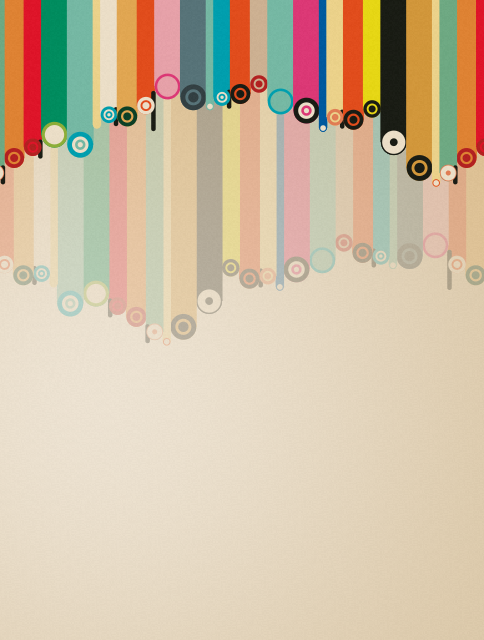
Reproduce this background procedurally as a Shadertoy shader.

```glsl
const float SCENE_WIDTH = 582.0;   // scene units across the canvas
const float PERIOD = 544.0;        // width of one run of stripes
const float FIRST_EDGE = 5.0;
const int COUNT = 24;
const vec2 GHOST_SHIFT = vec2(725.0, 191.0);
const float GHOST_OPACITY = 0.25;
const vec2 GLOW_CENTRE = vec2(120.0, 470.0);
const float GLOW_RADIUS = 640.0;
const float GRAIN = 0.018;

const vec3 PAPER_LIGHT = vec3(0.925, 0.885, 0.82);
const vec3 PAPER_DARK = vec3(0.855, 0.78, 0.655);
const vec3 ORANGE = vec3(0.87, 0.51, 0.20);
const vec3 RED = vec3(0.87, 0.08, 0.16);
const vec3 EMERALD = vec3(0.0, 0.55, 0.37);
const vec3 MINT = vec3(0.46, 0.72, 0.64);
const vec3 STRAW = vec3(0.92, 0.82, 0.54);
const vec3 CREAM = vec3(0.92, 0.87, 0.78);
const vec3 TAN = vec3(0.88, 0.65, 0.32);
const vec3 VERMILION = vec3(0.88, 0.30, 0.11);
const vec3 PINK = vec3(0.90, 0.63, 0.66);
const vec3 SLATE = vec3(0.34, 0.45, 0.47);
const vec3 CYAN = vec3(0.0, 0.62, 0.68);
const vec3 BEIGE = vec3(0.80, 0.69, 0.57);
const vec3 MAGENTA = vec3(0.86, 0.22, 0.46);
const vec3 BLUE = vec3(0.0, 0.35, 0.62);
const vec3 YELLOW = vec3(0.90, 0.84, 0.08);
const vec3 BLACK = vec3(0.10, 0.11, 0.08);
const vec3 OCHRE = vec3(0.82, 0.59, 0.23);
const vec3 SAGE = vec3(0.43, 0.66, 0.51);
const vec3 MAROON = vec3(0.70, 0.13, 0.13);
const vec3 LIME = vec3(0.55, 0.68, 0.22);
const vec3 PINE = vec3(0.05, 0.25, 0.15);
const vec3 GRAPHITE = vec3(0.20, 0.25, 0.26);
const vec3 CORAL = vec3(0.88, 0.49, 0.33);

const float WIDTH[6] = float[6](24.0, 21.0, 31.0, 31.0, 9.0, 20.0);
const float DROP[COUNT] = float[COUNT](
    190.0, 177.0, 162.0, 174.0, 150.0, 138.0, 140.0, 127.0,
    104.0, 117.0, 128.0, 117.0, 113.0, 101.0, 122.0, 133.0,
    154.0, 141.0, 144.0, 131.0, 171.0, 202.0, 220.0, 208.0);
const vec3 STRIPE[COUNT] = vec3[COUNT](
    ORANGE, RED, EMERALD, MINT, STRAW, CREAM, TAN, VERMILION,
    PINK, SLATE, MINT, CYAN, VERMILION, BEIGE, MINT, MAGENTA,
    BLUE, STRAW, VERMILION, YELLOW, BLACK, OCHRE, STRAW, SAGE);
const vec3 DISC[COUNT] = vec3[COUNT](
    MAROON, MAROON, LIME, CYAN, STRAW, CYAN, PINE, CREAM,
    MAGENTA, GRAPHITE, MINT, CYAN, BLACK, MAROON, CYAN, BLACK,
    BLUE, CORAL, BLACK, BLACK, BLACK, BLACK, VERMILION, CORAL);

// Disc styles: 0 tinted rim, 1 cream rim, 2 target, 3 eye, 4 cream ring, 5 tinted core
const int STYLE[COUNT] = int[COUNT](
    2, 2, 1, 5, 0, 4, 2, 2, 0, 2, 1, 4, 2, 2, 0, 5, 1, 2, 2, 2, 3, 2, 1, 3);
// Radii of the nested circles in each style, relative to the disc
const vec3 RINGS[6] = vec3[6](
    vec3(0.8, 0.0, 0.0), vec3(0.75, 0.0, 0.0), vec3(0.62, 0.4, 0.0),
    vec3(0.9, 0.3, 0.0), vec3(0.65, 0.42, 0.2), vec3(0.64, 0.4, 0.2));

float hash(vec2 p) {
    return fract(sin(dot(p, vec2(127.1, 311.7))) * 43758.5);
}

float cover(float dist, float aa) {
    return clamp(0.5 - dist / aa, 0.0, 1.0);
}

void paint(inout vec4 layer, vec3 colour, float amount) {
    layer = mix(layer, vec4(colour, 1.0), amount);
}

// Premultiplied layer of hanging stripes, drips and discs; y runs down
vec4 curtain(vec2 p, float aa) {
    vec4 layer = vec4(0.0);
    float edge = FIRST_EDGE;
    for (int i = 0; i < COUNT; i++) {
        int slot = i % 6;
        float radius = 0.5 * WIDTH[slot];
        float x = mod(p.x - edge - radius + 0.5 * PERIOD, PERIOD) - 0.5 * PERIOD;
        vec2 q = vec2(x, p.y - DROP[i]);
        edge += WIDTH[slot];

        // Stripe with a round end
        float body = length(vec2(q.x, max(q.y, 0.0))) - radius;
        body -= q.y < 0.0 ? 0.5 * aa : 0.0;
        paint(layer, STRIPE[i], cover(body, aa));

        // Drip along the right edge
        if (slot == 5 || (slot == 1 && i < 12)) {
            float reach = i == 7 ? 30.0 : 13.0;
            vec2 d = q - vec2(radius - 1.5, 0.0);
            d.y -= clamp(d.y, -0.5 * reach, reach - 2.0);
            paint(layer, BLACK, cover(length(d) - 2.7, aa));
        }

        // Disc with nested rings
        int style = STYLE[i];
        vec3 rings = RINGS[style] * radius;
        vec3 fill = style == 0 || style == 2 ? STRIPE[i] : CREAM;
        vec3 core = style == 5 ? STRIPE[i] : DISC[i];
        float r = length(q);
        paint(layer, DISC[i], cover(r - radius, aa));
        paint(layer, fill, cover(r - rings.x, aa));
        if (rings.y > 0.0) paint(layer, core, cover(r - rings.y, aa));
        if (rings.z > 0.0) paint(layer, fill, cover(r - rings.z, aa));
    }
    return layer;
}

void mainImage(out vec4 fragColor, in vec2 fragCoord) {
    float aa = SCENE_WIDTH / iResolution.x;
    vec2 p = vec2(fragCoord.x, iResolution.y - fragCoord.y) * aa;

    // Paper with a soft glow
    float fade = smoothstep(0.0, 1.0, length(p - GLOW_CENTRE) / GLOW_RADIUS);
    vec3 colour = mix(PAPER_LIGHT, PAPER_DARK, fade);

    // Pale mirrored curtain, then the vivid one
    vec4 ghost = curtain(vec2(GHOST_SHIFT.x - p.x, p.y - GHOST_SHIFT.y), aa);
    colour = mix(colour, colour * (1.0 - ghost.a) + ghost.rgb, GHOST_OPACITY);
    vec4 front = curtain(p, aa);
    colour = colour * (1.0 - front.a) + front.rgb;

    colour += GRAIN * (hash(floor(p / 1.5)) - 0.5);
    fragColor = vec4(colour, 1.0);
}
```
